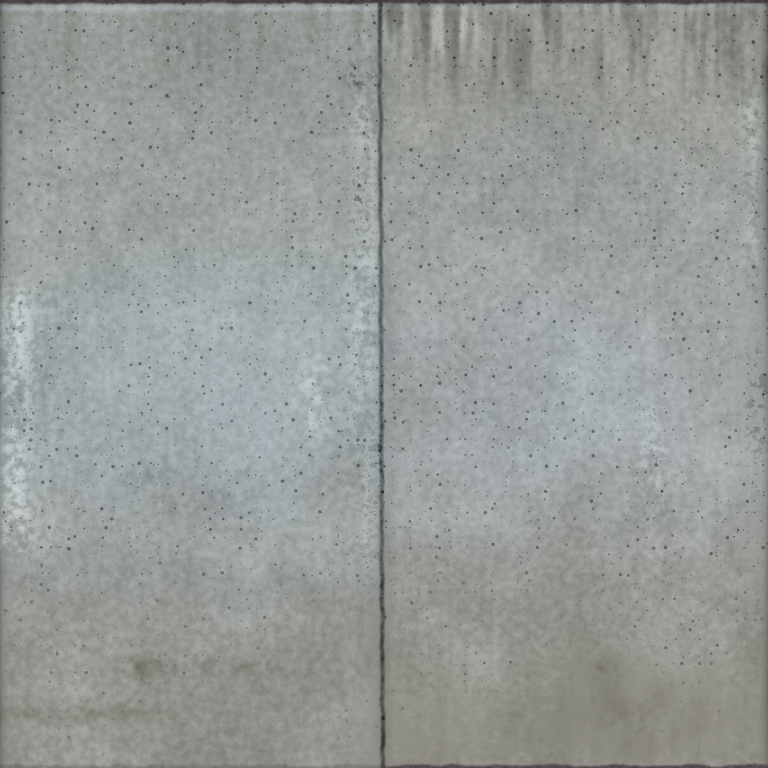
A WebGL 1 fragment shader for this texture:

```glsl
precision highp float;
// Weathered concrete: two cast slabs meet at a dark, crumbling vertical joint.
// Layered gradient noise makes clouds, drips and grit; soft ellipses place the
// stains and chalky wear, and jittered cells scatter small pores.
uniform vec2 u_resolution;

vec2 hash2(vec2 p) {
  vec3 q = fract(vec3(p.xyx) * vec3(0.1031, 0.1030, 0.0973));
  q += dot(q, q.yzx + 33.33);
  return fract((q.xx + q.yz) * q.zy);
}

float corner(vec2 cell, vec2 offset) {
  float a = 6.2832 * hash2(cell).x;
  return dot(vec2(cos(a), sin(a)), offset);
}

float gradientNoise(vec2 p) {
  vec2 i = floor(p), f = fract(p);
  vec2 w = f * f * f * (f * (f * 6.0 - 15.0) + 10.0);
  vec2 e = vec2(1.0, 0.0);
  float low = mix(corner(i, f), corner(i + e, f - e), w.x);
  float high = mix(corner(i + e.yx, f - e.yx), corner(i + 1.0, f - 1.0), w.x);
  return 1.4 * mix(low, high, w.y);
}

float fbm(vec2 p) {
  float sum = 0.0, gain = 0.5;
  for (int i = 0; i < 5; i++) {
    sum += gain * gradientNoise(p);
    p = mat2(1.6, 1.2, -1.2, 1.6) * p + 17.3;
    gain *= 0.55;
  }
  return sum;
}

// Vertically stretched noise that keeps its direction in every octave.
float drips(vec2 p) {
  return 0.6 * gradientNoise(p) + 0.4 * gradientNoise(p * 2.3 + 9.1);
}

float blob(vec2 p, vec2 center, vec2 radius) {
  vec2 d = (p - center) / radius;
  return exp(-dot(d, d));
}

// Soft-edged vertical interval.
float span(float v, float from, float to, float soft) {
  return smoothstep(from - soft, from + soft, v) * (1.0 - smoothstep(to - soft, to + soft, v));
}

float pores(vec2 p, float scale, float density, float pixel) {
  vec2 cell = floor(p * scale);
  vec2 rnd = hash2(cell + 41.0);
  vec2 center = 0.25 + 0.5 * hash2(cell + 7.0);
  float radius = mix(0.07, 0.20, rnd.y * rnd.y);
  float aa = pixel * scale * 0.7;
  float d = length(fract(p * scale) - center);
  return step(rnd.x, density) * (1.0 - smoothstep(radius - aa, radius + aa, d));
}

void main() {
  vec2 uv = gl_FragCoord.xy / u_resolution;
  float pixel = 1.0 / min(u_resolution.x, u_resolution.y);
  float cloud = fbm(uv * 5.0);
  float mottle = fbm(uv * 23.0 + 5.0);
  float grit = fbm(uv * 95.0 + 31.0);
  float streak = drips(uv * vec2(48.0, 5.0));
  float rightSlab = smoothstep(0.49, 0.51, uv.x);

  // Base tone: warm at the foot, cool through the middle, greenish at the top
  vec3 col = mix(vec3(0.57, 0.575, 0.55), vec3(0.635, 0.66, 0.66), smoothstep(0.08, 0.46, uv.y + 0.12 * cloud));
  col = mix(col, vec3(0.595, 0.615, 0.60), smoothstep(0.52, 0.92, uv.y + 0.15 * cloud));
  float cool = blob(uv, vec2(0.28, 0.48), vec2(0.23, 0.20)) + blob(uv, vec2(0.72, 0.48), vec2(0.20, 0.18));
  col += vec3(0.005, 0.016, 0.028) * cool * (1.0 + 1.2 * cloud);
  col += vec3(-0.002, -0.010, -0.014) * rightSlab;
  col += 0.065 * cloud + 0.055 * mottle + 0.09 * grit + 0.025 * streak;

  // Damp drips below the top edge and sooty patches across the middle
  float drip = smoothstep(-0.25, 0.5, streak + 0.5 * mottle);
  float topDamp = smoothstep(0.82, 1.0, uv.y + 0.06 * streak) * mix(0.45, 1.0, rightSlab);
  col -= vec3(0.15, 0.15, 0.16) * topDamp * drip;
  col += 0.12 * blob(uv, vec2(0.58, 0.96), vec2(0.08, 0.04)) * smoothstep(0.0, 0.4, -streak);
  float soot = blob(uv, vec2(0.23, 0.39), vec2(0.17, 0.07)) + 0.8 * blob(uv, vec2(0.66, 0.42), vec2(0.025, 0.06));
  soot += blob(uv, vec2(0.13, 0.32), vec2(0.025, 0.035));
  col -= vec3(0.105, 0.105, 0.10) * soot * smoothstep(-0.15, 0.45, mottle + 0.5 * streak);

  // Tide marks and stains along the foot
  float warp = 0.018 * mottle;
  float tide = blob(uv, vec2(0.26, 0.128 + warp), vec2(0.13, 0.012));
  tide += blob(uv, vec2(0.09, 0.068 + warp), vec2(0.14, 0.013));
  tide += 0.8 * blob(uv, vec2(0.18, 0.12), vec2(0.03, 0.04)) + 0.7 * blob(uv, vec2(0.38, 0.10), vec2(0.03, 0.03));
  float foot = blob(uv, vec2(0.84, 0.065), vec2(0.13, 0.06)) + blob(uv, vec2(0.785, 0.13), vec2(0.03, 0.018));
  foot += 0.5 * blob(uv, vec2(0.55, 0.04), vec2(0.09, 0.06));
  col -= vec3(0.10, 0.105, 0.12) * (tide * smoothstep(-0.3, 0.3, mottle) + foot * smoothstep(-0.4, 0.5, mottle + grit));

  // Chalky wear beside the joint and both outer edges
  float wear = span(uv.y, 0.28, 0.62, 0.02) * blob(uv, vec2(0.023, uv.y), vec2(0.033, 1.0));
  wear += 0.9 * span(uv.y, 0.66, 0.88, 0.04) * blob(uv, vec2(0.98, uv.y), vec2(0.014, 1.0));
  wear += 0.85 * span(uv.y, 0.26, 0.93, 0.06) * blob(uv, vec2(0.477, uv.y), vec2(0.020, 1.0));
  wear += 0.6 * blob(uv, vec2(0.41, 0.48), vec2(0.015, 0.06)) + 0.7 * blob(uv, vec2(0.85, 0.39), vec2(0.017, 0.06));
  col += vec3(0.11, 0.12, 0.12) * wear * smoothstep(-0.3, 0.35, grit + 0.6 * mottle + 0.3 * streak);
  float crumble = blob(uv, vec2(0.468, 0.74), vec2(0.017, 0.05)) + blob(uv, vec2(0.468, 0.90), vec2(0.020, 0.025));
  crumble += 0.7 * blob(uv, vec2(0.482, 0.37), vec2(0.020, 0.13)) + blob(uv, vec2(0.978, 0.75), vec2(0.015, 0.05));
  crumble += 0.6 * blob(uv, vec2(0.985, 0.46), vec2(0.02, 0.13)) + 0.5 * blob(uv, vec2(0.045, 0.45), vec2(0.012, 0.14));
  col -= 0.27 * crumble * smoothstep(0.05, 0.4, grit + 0.7 * mottle);

  // Pores
  float pits = pores(uv, 85.0, 0.23, pixel) + 0.7 * pores(uv + 0.37, 150.0, 0.13, pixel);
  col -= 0.24 * pits * smoothstep(0.05, 0.35, uv.y + 0.3 * cloud);

  // Joint and dark slab borders
  float jointX = mix(0.4985, 0.4945, uv.y) + 0.003 * fbm(vec2(uv.y * 28.0, 3.0));
  float gap = abs(uv.x - jointX);
  float rough = 0.75 + 0.7 * grit + 0.4 * mottle;
  col -= 0.09 * exp(-gap * 95.0) * rough;
  col -= 0.29 * (1.0 - smoothstep(0.0005, 0.0048, gap)) * clamp(rough, 0.3, 1.1);
  float side = min(uv.x, 1.0 - uv.x);
  float sideDark = exp(-side * 190.0) * mix(0.6, 1.0, smoothstep(0.55, 0.7, uv.y));
  col -= 0.30 * sideDark * rough;
  float ceilingGap = 1.0 - uv.y;
  col += vec3(0.08, 0.07, 0.10) * blob(uv, vec2(uv.x, 0.989), vec2(1.0, 0.004)) * (1.0 - 0.6 * rightSlab);
  float edge = 1.0 - smoothstep(0.002, 0.007, ceilingGap + 0.003 * mottle);
  edge = max(edge, (1.0 - smoothstep(0.001, 0.006, uv.y + 0.005 * mottle)) * mix(0.3, 0.85, rightSlab));
  col = mix(col, vec3(0.25, 0.22, 0.24) + 0.12 * grit, 0.9 * edge);
  gl_FragColor = vec4(clamp(col, 0.0, 1.0), 1.0);
}
```
